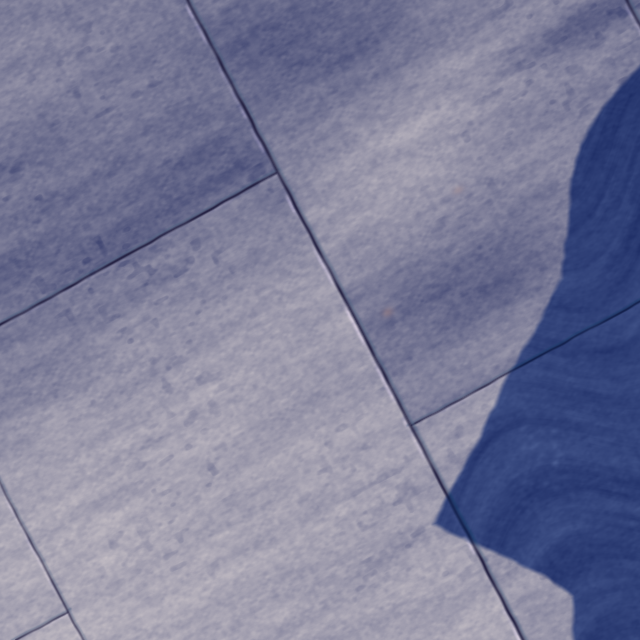
A Shadertoy shader for this texture:

```glsl
// Stone paving seen at a slant: soft light patches, grain streaked along the slabs,
// thin worn grooves with a broken pale rim, and a hard blue shadow on the right.
// Tones are summed Gaussian patches plus value noise; the shadow is a polygon SDF.

const vec2 GRAIN = vec2(0.877, 0.481); // direction of the stone grain

float hash(vec2 p) {
    return fract(sin(dot(p, vec2(127.1, 311.7))) * 43758.5453);
}

float noise(vec2 p) {
    vec2 i = floor(p), f = fract(p);
    f = f * f * (3.0 - 2.0 * f);
    return mix(mix(hash(i), hash(i + vec2(1, 0)), f.x),
               mix(hash(i + vec2(0, 1)), hash(i + vec2(1, 1)), f.x), f.y);
}

float fbm(vec2 p) {
    float sum = 0.0, amp = 0.5;
    for (int i = 0; i < 4; i++) {
        sum += amp * noise(p);
        p = p * 2.03 + 17.3;
        amp *= 0.5;
    }
    return sum / 0.9375;
}

// x runs along the grain, y across it
vec2 toGrain(vec2 p) {
    return vec2(dot(p, GRAIN), dot(p, vec2(-GRAIN.y, GRAIN.x)));
}

float patchAt(vec2 p, vec2 center, vec2 size) {
    vec2 q = toGrain(p - center) / size;
    return exp(-dot(q, q));
}

// Signed distance to the cast shadow, negative inside
float shadowDistance(vec2 p) {
    const int N = 17;
    vec2 v[N] = vec2[N](
        vec2(1.10, 0.98), vec2(1.0, 0.896), vec2(0.94, 0.832), vec2(0.907, 0.775),
        vec2(0.894, 0.72), vec2(0.888, 0.655), vec2(0.877, 0.565), vec2(0.833, 0.479),
        vec2(0.794, 0.414), vec2(0.749, 0.316), vec2(0.703, 0.232), vec2(0.677, 0.181),
        vec2(0.781, 0.134), vec2(0.860, 0.095), vec2(0.894, 0.068), vec2(0.898, -0.1),
        vec2(1.10, -0.1));
    float d = 10.0, s = 1.0;
    for (int i = 0, j = N - 1; i < N; j = i, i++) {
        vec2 e = v[j] - v[i], w = p - v[i];
        d = min(d, length(w - e * clamp(dot(w, e) / dot(e, e), 0.0, 1.0)));
        bvec3 c = bvec3(p.y >= v[i].y, p.y < v[j].y, e.x * w.y > e.y * w.x);
        if (all(c) || all(not(c))) s = -s;
    }
    return s * d;
}

// Darkens a worn groove from a to b, with a broken pale rim and a faint teal one
vec3 groove(vec3 col, vec2 p, vec2 a, vec2 b, float width, float strength, float rimLight, float shade) {
    vec2 e = b - a, w = p - a;
    float h = clamp(dot(w, e) / dot(e, e), 0.0, 1.0), along = h * length(e);
    float wobble = 0.0016 * (noise(vec2(along * 45.0, 900.0 * width)) - 0.5);
    float d = length(w - e * h);
    float side = dot(w, vec2(-e.y, e.x)) / length(e) + wobble;
    float near = 1.0 - smoothstep(0.008, 0.012, d);
    float wear = smoothstep(0.3, 0.75, fbm(vec2(along * 30.0, width * 900.0)));
    float rim = exp(-pow((side + width * 1.7) / width, 2.0));
    float teal = exp(-pow((side - width * 1.3) / width, 2.0));
    col += near * rim * wear * rimLight * mix(0.14, 0.03, shade) * vec3(1.0, 0.85, 0.95);
    col = mix(col, mix(vec3(0.30, 0.38, 0.50), vec3(0.08, 0.23, 0.40), shade), near * teal * 0.55 * strength);
    float core = exp(-pow(side / width, 2.0) * 1.2) * (1.0 - smoothstep(width, width * 2.0, d));
    float depth = strength * (0.72 + 0.4 * noise(vec2(along * 40.0, 5.0)));
    return mix(col, mix(vec3(0.15, 0.14, 0.27), vec3(0.05, 0.10, 0.26), shade), min(core * depth, 1.0));
}

void mainImage(out vec4 fragColor, in vec2 fragCoord) {
    vec2 p = fragCoord / iResolution.xy;
    vec2 g = toGrain(p);

    // Broad light on each slab
    float upperLeft = 0.31 + 0.20 * patchAt(p, vec2(0.04, 0.93), vec2(0.25, 0.15))
                    - 0.14 * patchAt(p, vec2(0.30, 0.71), vec2(0.34, 0.08));
    float lowerLeft = mix(0.40, 0.86, 1.0 - smoothstep(0.12, 0.44, g.y))
                    - 0.15 * patchAt(p, vec2(0.60, 0.41), vec2(0.18, 0.07))
                    - 0.14 * patchAt(p, vec2(0.60, 0.17), vec2(0.25, 0.12));
    float right = 0.49 - 0.37 * patchAt(p, vec2(0.46, 0.94), vec2(0.22, 0.12))
                + 0.24 * patchAt(p, vec2(0.70, 0.85), vec2(0.26, 0.06))
                + 0.20 * patchAt(p, vec2(0.59, 0.69), vec2(0.20, 0.07))
                - 0.35 * patchAt(p, vec2(0.73, 0.56), vec2(0.18, 0.06))
                - 0.40 * patchAt(p, vec2(0.92, 0.96), vec2(0.14, 0.04));
    right = mix(0.72, right, step(-0.016, g.y));
    float tone = mix(lowerLeft, upperLeft, step(0.432, g.y));
    tone = mix(tone, right, step(0.0, dot(p - vec2(0.293, 1.0), vec2(0.885, 0.465))));

    // Streaks, fine grit and scattered dark pits
    float streak = fbm(g * vec2(6.0, 42.0) + fbm(p * 9.0) * 0.8) - 0.5;
    float grit = 0.6 * (fbm(g * vec2(85.0, 130.0)) - 0.5) + 0.4 * (noise(g * vec2(150.0, 210.0) + 9.0) - 0.5);
    float pits = smoothstep(0.66, 0.9, noise(g * vec2(62.0, 90.0))) * smoothstep(0.4, 0.65, fbm(p * 7.0));
    tone += 0.38 * streak + 0.40 * grit - 0.17 * pits;
    vec3 lit = mix(vec3(0.30, 0.32, 0.48), vec3(0.72, 0.70, 0.74), clamp(tone, -0.1, 1.15));
    lit = mix(lit, vec3(0.62, 0.49, 0.49), 0.45 * patchAt(p, vec2(0.606, 0.512), vec2(0.009, 0.007))
                                         + 0.3 * patchAt(p, vec2(0.716, 0.703), vec2(0.009, 0.006)));

    // Shaded stone with wavy bands and a cluster of pale dots
    float wave = fbm(vec2(g.x * 5.0, g.y * 44.0 + 3.0 * sin(g.x * 13.0)));
    float deep = 0.60 + 0.85 * (wave - 0.5) + 0.5 * grit - 0.28 * smoothstep(0.5, 0.75, p.y);
    for (int i = 0; i < 16; i++) {
        vec2 r = vec2(hash(vec2(i, 3)), hash(vec2(i, 8))) - 0.5;
        deep += 0.3 * patchAt(p, vec2(0.852, 0.287) + r * vec2(0.075, 0.10), vec2(0.006, 0.004));
    }
    vec3 dark = mix(vec3(0.11, 0.17, 0.39), vec3(0.25, 0.32, 0.53), clamp(deep, 0.0, 1.2));
    float edge = shadowDistance(p) + 0.004 * (noise(p * 60.0) - 0.5);
    float shade = 1.0 - smoothstep(-0.005, 0.005, edge);
    vec3 col = mix(lit, dark, shade);

    // Grooves between slabs
    col = groove(col, p, vec2(0.0, 0.492), vec2(0.430, 0.729), 0.0025, 0.95, 0.3, shade);
    col = groove(col, p, vec2(0.645, 0.336), vec2(1.01, 0.534), 0.0022, 0.75, 0.3, shade);
    col = groove(col, p, vec2(0.026, 0.0), vec2(0.104, 0.043), 0.0021, 0.7, 0.3, shade);
    col = groove(col, p, vec2(-0.01, 0.264), vec2(0.135, -0.01), 0.0024, 0.6, 0.5, shade);
    col = groove(col, p, vec2(0.974, 1.01), vec2(1.01, 0.943), 0.0032, 0.9, 0.7, shade);
    col = groove(col, p, vec2(0.288, 1.01), vec2(0.823, -0.01), 0.0032, 0.9, 1.0, shade);

    fragColor = vec4(clamp(col, 0.0, 1.0), 1.0);
}
```
